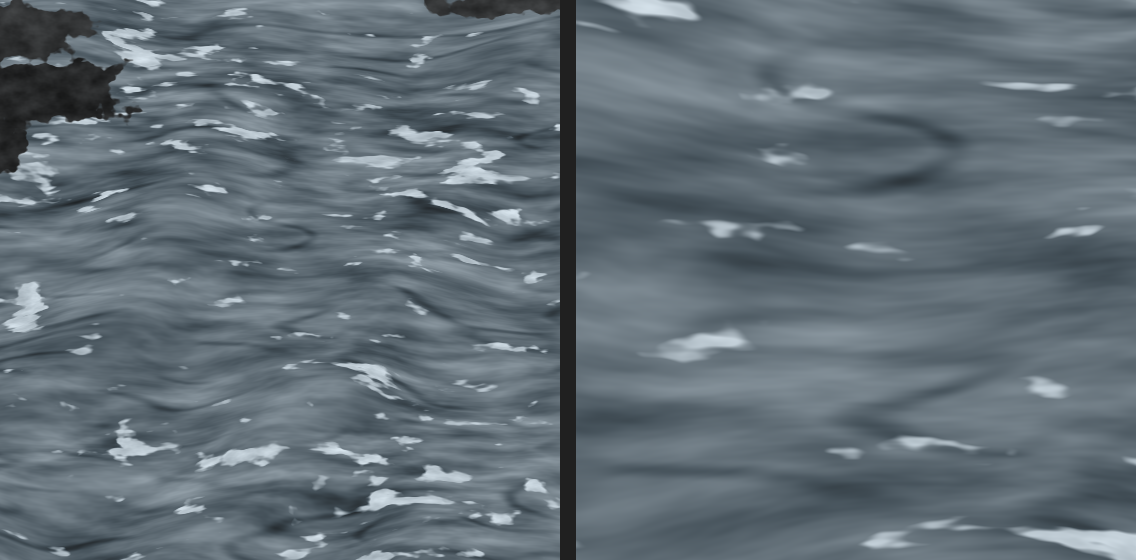
Left: the whole. Right: its middle third, enlarged.
This texture is drawn by a three.js fragment shader. Its source:

```glsl
// Choppy grey-blue sea with torn white foam and dark rocks near the top corners.
// Stretched, sine-bent gradient noise gives the swell, ripples and creases;
// soft elliptical patches decide where thresholded noise breaks into foam.
varying vec2 vUv;

const float WATER_TONE = 0.445;
const float FOAM_TONE = 0.78;
const float ROCK_TONE = 0.15;
const vec3 SEA_TINT = vec3(-0.05, 0.0, 0.034);

vec2 hashGradient(vec2 cell) {
  vec3 h = fract(cell.xyx * vec3(0.1031, 0.1030, 0.0973));
  h += dot(h, h.yzx + 33.33);
  float angle = 6.2832 * fract((h.x + h.y) * h.z);
  return vec2(cos(angle), sin(angle));
}

float gradientNoise(vec2 p) {
  vec2 i = floor(p);
  vec2 f = fract(p);
  vec2 u = f * f * f * (f * (f * 6.0 - 15.0) + 10.0);
  vec2 e = vec2(1.0, 0.0);
  float low = mix(dot(hashGradient(i), f),
                  dot(hashGradient(i + e), f - e), u.x);
  float high = mix(dot(hashGradient(i + e.yx), f - e.yx),
                   dot(hashGradient(i + 1.0), f - 1.0), u.x);
  return mix(low, high, u.y);
}

float layeredNoise(vec2 p) {
  float sum = 0.0;
  float weight = 0.5;
  for (int k = 0; k < 4; k++) {
    sum += weight * gradientNoise(p);
    p = p * 1.93 + vec2(17.3, 9.1);
    weight *= 0.52;
  }
  return sum;
}

// Thin line along the zero crossings of a noise field
float crease(vec2 p, float width) {
  return 1.0 - smoothstep(0.0, width, abs(gradientNoise(p)));
}

float softPatch(vec2 p, vec2 center, vec2 radius) {
  vec2 d = (p - center) / radius;
  return exp(-dot(d, d));
}

// Bends the surface and packs the waves closer towards the top
vec2 bendSurface(vec2 p) {
  float bend = 0.022 * sin(5.0 * p.x + 4.0 * p.y + 0.6)
             + 0.010 * sin(13.0 * p.x - 9.0 * p.y)
             + 0.030 * gradientNoise(p * vec2(5.0, 8.0));
  float drift = 0.035 * gradientNoise(p * vec2(6.0, 14.0) + 40.0);
  return vec2(p.x + drift, p.y + 0.25 * p.y * p.y + bend);
}

float foamDensity(vec2 p) {
  float d = 0.85 * softPatch(p, vec2(0.35, 0.84), vec2(0.28, 0.12));
  d += 0.95 * softPatch(p, vec2(0.78, 0.67), vec2(0.22, 0.13));
  d += 1.10 * softPatch(p, vec2(0.73, 0.11), vec2(0.24, 0.11));
  d += 0.75 * softPatch(p, vec2(0.73, 0.34), vec2(0.13, 0.08));
  d += 1.00 * softPatch(p, vec2(0.23, 0.20), vec2(0.23, 0.035));
  d += 1.10 * softPatch(p, vec2(0.08, 0.65), vec2(0.16, 0.05));
  d += 1.30 * softPatch(p, vec2(0.03, 0.45), vec2(0.07, 0.04));
  d += 1.40 * softPatch(p, vec2(0.05, 0.77), vec2(0.07, 0.03));
  d += 0.80 * softPatch(p, vec2(0.23, 0.92), vec2(0.10, 0.03));
  return min(d, 1.4);
}

float foamCover(vec2 q, float density) {
  float flecks = layeredNoise(q * vec2(10.0, 25.0) + 71.0);
  float lace = crease(q * vec2(3.0, 11.0) + 23.0, 0.10);
  float score = flecks + density * (0.18 + 0.10 * lace) - 0.225;
  return smoothstep(0.0, 0.11, score);
}

float waterTone(vec2 q, float chop) {
  float swell = layeredNoise(q * vec2(2.6, 9.0) + 5.0);
  float ripple = layeredNoise(q * vec2(7.0, 33.0) + 53.0);
  float trough = crease(q * vec2(4.0, 16.0) + 31.0, 0.13);
  trough *= smoothstep(-0.15, 0.25, gradientNoise(q * vec2(5.0, 9.0)));
  return WATER_TONE + 0.36 * swell + mix(0.30, 0.48, chop) * ripple
       - 0.12 * trough - 0.03 * chop;
}

// Boxy boulder whose outline is broken up by a roughness value
float rockMask(vec2 p, vec2 center, vec2 radius, float roughness) {
  vec2 d = (p - center) / radius;
  d *= d;
  float edge = pow(dot(d, d), 0.25) - 1.0 + roughness;
  return 1.0 - smoothstep(-0.06, 0.06, edge);
}

void main() {
  vec2 p = vUv;
  vec2 q = bendSurface(p);
  float density = foamDensity(p);

  // Water and foam
  float tone = waterTone(q, min(density, 1.0));
  tone -= 0.04 * softPatch(p, vec2(0.8, 0.84), vec2(0.35, 0.10));
  tone += 0.05 * smoothstep(0.95, 1.0, p.y);
  float grain = layeredNoise(q * vec2(18.0, 45.0) + 11.0);
  tone = mix(tone, FOAM_TONE + 0.30 * grain, foamCover(q, density));
  vec3 color = vec3(tone) + SEA_TINT * smoothstep(0.0, 0.35, tone);

  // Rocks
  float rough = 1.3 * layeredNoise(p * vec2(15.0, 20.0) + 3.0);
  float rock = rockMask(p, vec2(0.06, 0.94), vec2(0.095, 0.045), rough);
  rock = max(rock, rockMask(p, vec2(0.08, 0.83), vec2(0.125, 0.050), rough));
  rock = max(rock, rockMask(p, vec2(0.0, 0.73), vec2(0.045, 0.035), rough));
  rock = max(rock, rockMask(p, vec2(0.91, 1.0), vec2(0.12, 0.032), rough));
  float stone = ROCK_TONE + 0.18 * layeredNoise(p * vec2(22.0, 34.0))
              + 0.06 * smoothstep(0.88, 0.96, p.y);
  color = mix(color, stone * vec3(0.97, 1.0, 1.02), rock);

  gl_FragColor = vec4(color, 1.0);
}
```
